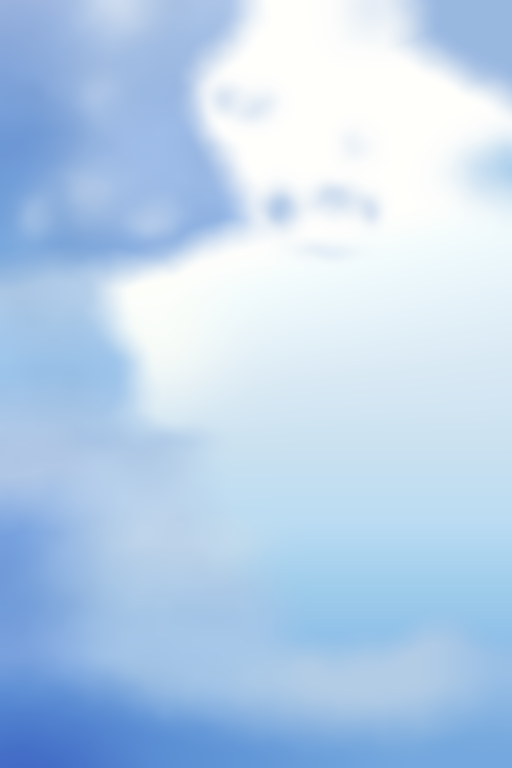
Write a WebGL 1 fragment shader that draws this texture.

```glsl
precision highp float;
// Soft daylight clouds: a bright white mass over a pale blue sky, with blue
// cloud shadow along the left and a hazy bank across the bottom.
// Colour ramps are joined by soft contours, then detailed with gaussian puffs.

#define ASPECT 1.5
#define WARP 0.022
#define MOTTLE 0.030
#define EDGE_SOFT 0.050
#define WHITE vec3(1.0, 1.0, 0.99)
#define CREAM vec3(1.0, 1.0, 0.97)
#define HAZE vec3(0.70, 0.80, 0.90)
#define SHADOW vec3(0.60, 0.72, 0.88)
#define DEEP vec3(0.37, 0.58, 0.84)
#define INDIGO vec3(0.25, 0.41, 0.77)

uniform vec2 u_resolution;

float hash(vec2 p) {
  return fract(sin(dot(p, vec2(127.1, 311.7))) * 43758.5453);
}

float noise(vec2 p) {
  vec2 i = floor(p), f = fract(p);
  f = f * f * (3.0 - 2.0 * f);
  return mix(mix(hash(i), hash(i + vec2(1, 0)), f.x),
             mix(hash(i + vec2(0, 1)), hash(i + vec2(1, 1)), f.x), f.y);
}

float fbm(vec2 p) {
  float sum = 0.0, amp = 0.5;
  for (int i = 0; i < 3; i++) {
    sum += amp * noise(p);
    p = p * 2.03 + 7.1;
    amp *= 0.5;
  }
  return sum / 0.875;
}

// Continue a ramp to the next colour between positions a and b
vec3 ramp(vec3 from, vec3 to, float a, float b, float t) {
  return mix(from, to, clamp((t - a) / (b - a), 0.0, 1.0));
}

// Gaussian puff
float puff(vec2 p, vec2 centre, vec2 radius) {
  vec2 d = (p - centre) / radius;
  return exp(-dot(d, d));
}

// Open sky: white above, falling to clear blue; the pale zone slants to the left
vec3 skyColour(vec2 p) {
  float t = p.y - 0.25 * (0.95 - p.x) * (1.0 - smoothstep(0.55, 0.9, p.y));
  vec3 c = ramp(WHITE, vec3(0.94, 0.98, 0.99), 0.37, 0.47, t);
  c = ramp(c, vec3(0.86, 0.92, 0.96), 0.47, 0.68, t);
  c = ramp(c, vec3(0.79, 0.88, 0.94), 0.68, 0.88, t);
  c = ramp(c, vec3(0.73, 0.86, 0.95), 0.88, 1.02, t);
  c = ramp(c, vec3(0.62, 0.80, 0.92), 1.02, 1.15, t);
  return ramp(c, vec3(0.56, 0.75, 0.91), 1.15, 1.25, t);
}

// Shaded cloud: an outer and an inner vertical ramp blended across x
vec3 shadeColour(vec2 p) {
  float y = p.y;
  vec3 a = ramp(vec3(0.61, 0.71, 0.88), vec3(0.43, 0.60, 0.84), 0.0, 0.27, y);
  a = ramp(a, vec3(0.47, 0.65, 0.86), 0.30, 0.48, y);
  a = ramp(a, vec3(0.68, 0.79, 0.91), 0.48, 0.56, y);
  a = ramp(a, vec3(0.60, 0.76, 0.91), 0.58, 0.72, y);
  a = ramp(a, vec3(0.69, 0.78, 0.90), 0.74, 0.86, y);
  a = ramp(a, vec3(0.45, 0.62, 0.86), 0.92, 1.04, y);
  a = ramp(a, vec3(0.49, 0.64, 0.87), 1.18, 1.28, y);
  vec3 b = ramp(vec3(0.66, 0.76, 0.90), vec3(0.60, 0.72, 0.89), 0.0, 0.2, y);
  b = ramp(b, vec3(0.52, 0.67, 0.87), 0.36, 0.49, y);
  b = ramp(b, vec3(0.72, 0.82, 0.92), 0.49, 0.57, y);
  b = ramp(b, vec3(0.62, 0.77, 0.92), 0.58, 0.70, y);
  b = ramp(b, vec3(0.70, 0.80, 0.91), 0.74, 0.88, y);
  b = ramp(b, vec3(0.73, 0.82, 0.91), 0.90, 1.03, y);
  b = ramp(b, vec3(0.64, 0.77, 0.90), 1.06, 1.20, y);
  return mix(a, b, smoothstep(0.0, 0.28, p.x));
}

// Right-hand limit of the shaded cloud at height y
float shadeEdge(float y) {
  float x = mix(0.48, 0.385, smoothstep(0.02, 0.16, y));
  x = mix(x, 0.47, smoothstep(0.18, 0.40, y));
  x = mix(x, 0.20, smoothstep(0.43, 0.57, y));
  x = mix(x, 0.26, smoothstep(0.58, 0.72, y));
  x = mix(x, 0.37, smoothstep(0.79, 0.89, y));
  return mix(x, 0.55, smoothstep(0.93, 1.22, y));
}

void main() {
  vec2 uv = gl_FragCoord.xy / u_resolution;
  vec2 p = vec2(uv.x, (1.0 - uv.y) * ASPECT);
  vec2 q = p + WARP * (vec2(fbm(p * 9.0), fbm(p * 9.0 + 31.0)) - 0.5) * 2.0;

  // Sky and the shaded cloud on the left
  vec3 col = mix(skyColour(p), CREAM, 0.7 * puff(p, vec2(0.31, 0.65), vec2(0.13, 0.14)));
  float slope = (shadeEdge(q.y + 0.01) - shadeEdge(q.y - 0.01)) / 0.02;
  float side = (q.x - shadeEdge(q.y)) / sqrt(1.0 + slope * slope);
  float soft = EDGE_SOFT * (1.0 + 0.5 * smoothstep(0.75, 0.95, p.y));
  float shade = 1.0 - smoothstep(-soft, soft, side);
  vec3 cloud = shadeColour(q) + MOTTLE * (fbm(p * 7.0 + 3.0) - 0.5) * 2.0;
  float lit = 0.6 * puff(q, vec2(0.23, 0.01), vec2(0.07, 0.06)) + 0.3 * puff(q, vec2(0.19, 0.19), vec2(0.06, 0.07));
  lit += 0.38 * puff(q, vec2(0.18, 0.38), vec2(0.06, 0.06)) + 0.32 * puff(q, vec2(0.07, 0.42), vec2(0.04, 0.05));
  lit += 0.4 * puff(q, vec2(0.30, 0.43), vec2(0.045, 0.035));
  col = mix(col, mix(cloud, vec3(0.90, 0.93, 0.96), lit), shade);

  // Blue gaps at the upper right and thin wisps in the white
  float gap = smoothstep(-0.06, 0.06, min(q.x - 0.80, 0.7 * (q.x - 0.72) - q.y + 0.01));
  col = mix(col, SHADOW, gap);
  col = mix(col, vec3(0.66, 0.80, 0.92), 0.95 * puff(q, vec2(1.0, 0.34), vec2(0.09, 0.06)));
  float wisp = 0.75 * puff(q, vec2(0.54, 0.41), vec2(0.035, 0.04)) + 0.45 * puff(q, vec2(0.65, 0.39), vec2(0.05, 0.03));
  wisp += 0.35 * puff(q, vec2(0.72, 0.41), vec2(0.025, 0.03)) + 0.3 * puff(q, vec2(0.51, 0.21), vec2(0.035, 0.03));
  wisp += 0.35 * puff(q, vec2(0.45, 0.18), vec2(0.03, 0.03)) + 0.16 * puff(q, vec2(0.70, 0.29), vec2(0.03, 0.03));
  wisp += 0.2 * puff(q, vec2(0.63, 0.49), vec2(0.06, 0.02)) + 0.25 * puff(q, vec2(0.73, 0.01), vec2(0.07, 0.06));
  wisp += 0.35 * puff(q, vec2(0.34, 0.85), vec2(0.06, 0.025)) + 0.35 * puff(q, vec2(0.18, 0.86), vec2(0.05, 0.025));
  col = mix(col, SHADOW, wisp);
  col = mix(col, vec3(0.80, 0.87, 0.92), 0.5 * puff(q, vec2(0.46, 1.06), vec2(0.07, 0.05)));

  // Hazy bank, then the deeper blue beneath it
  float bankTop = 1.28 - 0.05 * puff(p, vec2(0.87, 0.0), vec2(0.10, 1e3));
  float bank = smoothstep(-0.045, 0.045, q.y - bankTop) * smoothstep(0.40, 0.62, q.x);
  col = mix(col, mix(HAZE, vec3(0.60, 0.75, 0.90), smoothstep(0.80, 1.0, p.x)), bank);
  float floorLine = 1.32 + 0.09 * smoothstep(0.0, 0.6, p.x) - 0.02 * smoothstep(0.7, 1.0, p.x);
  vec3 low = mix(DEEP, vec3(0.46, 0.66, 0.87), smoothstep(0.35, 0.85, p.x));
  col = mix(col, low, smoothstep(-0.075, 0.085, q.y - floorLine));
  col = mix(col, INDIGO, 0.95 * puff(q, vec2(0.04, 1.52), vec2(0.21, 0.13)));

  gl_FragColor = vec4(clamp(col, 0.0, 1.0), 1.0);
}
```
